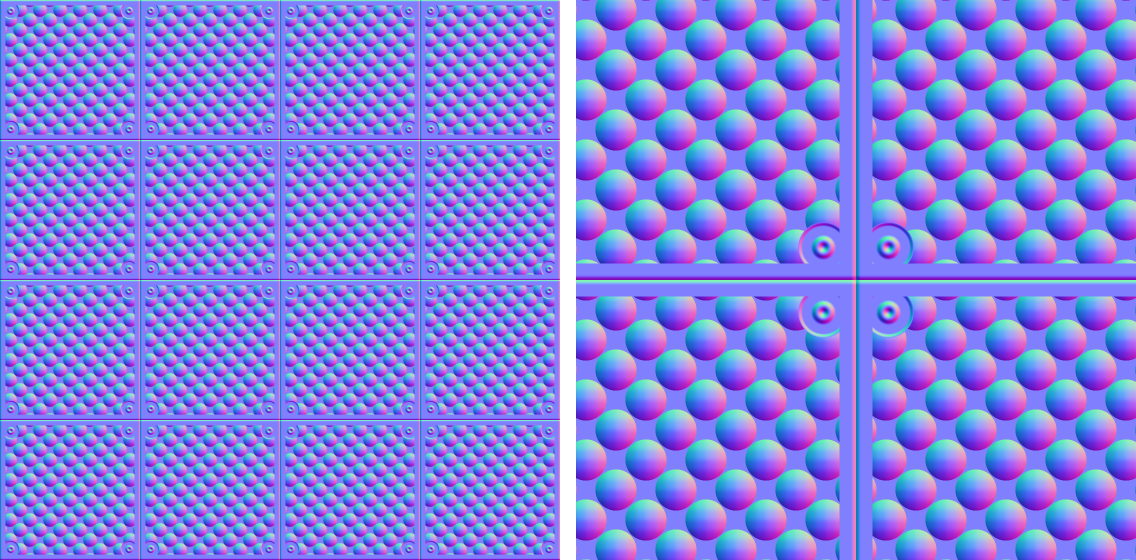
Left: the whole. Right: its middle third, enlarged.
Write a Shadertoy shader that draws this texture map.

```glsl
// Normal map of square bevelled plates filled with staggered domes and corner rivets.
#define TILES 4.0          // plates across and down
#define DOME_PITCH 7.0     // dome spacings per plate
#define DOME_RADIUS 0.343  // in dome spacings
#define DOME_TILT 0.97     // sideways normal at the dome rim
#define FACETING 0.45      // strength of the soft dome facets
#define BORDER 0.039       // flat frame width, in plates
#define BEVEL 0.013        // rounded outer edge width
#define RIVET_INSET 0.0775 // rivet centre from plate edges
#define RIVET_RADIUS 0.030
#define PAD_RADIUS 0.060   // cleared disc around each rivet
#define RIM_WIDTH 0.010    // sloped wall of that disc
#define SAMPLES 4          // supersampling per axis

const float TAU = 6.2831853;

// Sideways normal of the nearest dome on a staggered lattice
vec2 domeTilt(vec2 plate) {
    vec2 q = plate * DOME_PITCH;
    vec2 evenRow = fract(q + vec2(0.5, 0.0)) - 0.5;
    vec2 oddRow = fract(q + vec2(0.0, 0.5)) - 0.5;
    vec2 offset = dot(evenRow, evenRow) < dot(oddRow, oddRow) ? evenRow : oddRow;
    offset /= DOME_RADIUS;
    if (dot(offset, offset) > 1.0) return vec2(0.0);
    // Soft steps suggest a coarse mesh
    offset += FACETING * sin(2.0 * TAU * offset) / (2.0 * TAU);
    float r = max(length(offset), 1e-4);
    return offset / r * DOME_TILT * pow(min(r, 1.0), 0.85);
}

// Sideways normal of a rivet: a raised ring around a central dimple
vec2 rivetTilt(vec2 offset, float r) {
    return -offset / max(r, 1e-4) * 0.96 * sin(TAU * r / RIVET_RADIUS);
}

// Sideways normal of the rounded plate edge
vec2 bevelTilt(vec2 centred) {
    vec2 slope = smoothstep(0.5 - BEVEL, 0.5 - 0.15 * BEVEL, abs(centred));
    return sign(centred) * slope * 0.93 / max(1.0, length(slope));
}

vec3 plateNormal(vec2 plate) {
    vec2 centred = plate - 0.5;
    vec2 inset = 0.5 - abs(centred);
    vec2 tilt = bevelTilt(centred);

    // Mirror the plate so that one rivet serves all corners
    vec2 side = vec2(centred.x < 0.0 ? -1.0 : 1.0, centred.y < 0.0 ? -1.0 : 1.0);
    vec2 fromRivet = centred - side * (0.5 - RIVET_INSET);
    float r = length(fromRivet);

    // Domes and pad walls stop at the frame
    if (min(inset.x, inset.y) > BORDER) {
        float rim = (r - PAD_RADIUS + RIM_WIDTH) / RIM_WIDTH;
        if (rim > 1.0) tilt = domeTilt(plate);
        else if (rim > 0.0) tilt = -fromRivet / r * 0.9 * sin(0.5 * TAU * rim);
    }
    if (r < RIVET_RADIUS) tilt = rivetTilt(fromRivet, r);

    return vec3(tilt, sqrt(max(0.0, 1.0 - dot(tilt, tilt))));
}

void mainImage(out vec4 fragColor, in vec2 fragCoord) {
    vec3 colour = vec3(0.0);
    for (int y = 0; y < SAMPLES; y++) {
        for (int x = 0; x < SAMPLES; x++) {
            vec2 jitter = (vec2(x, y) + 0.5) / float(SAMPLES) - 0.5;
            vec2 uv = (fragCoord + jitter) / iResolution.xy;
            colour += 0.5 + 0.5 * plateNormal(fract(uv * TILES));
        }
    }
    fragColor = vec4(colour / float(SAMPLES * SAMPLES), 1.0);
}
```
